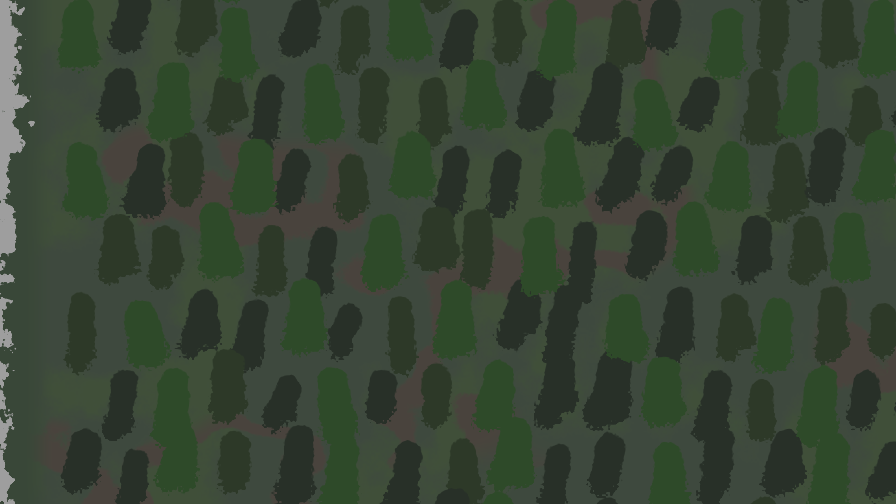
Reproduce this texture procedurally as a WebGL 2 fragment shader.

```glsl
#version 300 es
precision highp float;
// Dabbed woodland: blunt forked brush strokes in three greens, scattered on a
// jittered grid over mottled ground with earthy bands and a pale ragged border.
// Strokes are blended capsules whose edges dissolve into grain near the foot.

uniform vec2 u_resolution;
out vec4 fragColor;

const vec3 GROUND = vec3(0.245, 0.288, 0.243);
const vec3 MOSS   = vec3(0.250, 0.310, 0.225);
const vec3 EARTH  = vec3(0.288, 0.264, 0.240);
const vec3 FRINGE = vec3(0.225, 0.280, 0.220);
const vec3 PALE   = vec3(0.620, 0.620, 0.620);
const vec3 DARK   = vec3(0.155, 0.188, 0.157);
const vec3 OLIVE  = vec3(0.177, 0.224, 0.157);
const vec3 LEAF   = vec3(0.180, 0.290, 0.160);
const vec2 CELL   = vec2(0.106, 0.143);

float hash(vec2 p) {
  vec3 q = fract(vec3(p.xyx) * 0.1031);
  q += dot(q, q.yzx + 33.33);
  return fract((q.x + q.y) * q.z);
}

float noise(vec2 p) {
  vec2 i = floor(p), f = fract(p);
  f = f * f * (3.0 - 2.0 * f);
  return mix(mix(hash(i), hash(i + vec2(1, 0)), f.x),
             mix(hash(i + vec2(0, 1)), hash(i + vec2(1, 1)), f.x), f.y);
}

float fbm(vec2 p) {
  float sum = 0.0, gain = 0.5;
  for (int k = 0; k < 4; k++) {
    sum += gain * noise(p);
    p = p * 2.07 + 17.3;
    gain *= 0.5;
  }
  return sum / 0.9375;
}

float capsule(vec2 p, vec2 a, vec2 b, float radius) {
  vec2 pa = p - a, ba = b - a;
  return length(pa - ba * clamp(dot(pa, ba) / dot(ba, ba), 0.0, 1.0)) - radius;
}

float smoothMin(float a, float b, float k) {
  float h = max(k - abs(a - b), 0.0) / k;
  return min(a, b) - h * h * k * 0.25;
}

// Two strokes sharing a top; one foot may end higher than the other.
float stroke(vec2 p, float halfHeight, float radius, float splay, float lean, float lift) {
  vec2 top = vec2(lean, halfHeight - radius);
  vec2 foot = vec2(-lean, radius - halfHeight);
  float left = capsule(p, top, foot - vec2(splay, 0.0), radius);
  float right = capsule(p, top, foot + vec2(splay, lift), radius);
  return smoothMin(left, right, 0.016);
}

vec3 ground(vec2 p, float grain) {
  float mottle = fbm(p * 5.0 + 3.0);
  vec3 col = mix(GROUND, MOSS, smoothstep(0.52, 0.66, mottle + (grain - 0.5) * 0.06));
  float band = abs(fbm(p * vec2(2.0, 2.8) + 41.0) - 0.5) + (grain - 0.5) * 0.012;
  float mask = smoothstep(0.40, 0.52, noise(p * 3.4 + 8.0));
  col = mix(col, EARTH, (1.0 - smoothstep(0.030, 0.046, band)) * mask);
  return mix(FRINGE, col, smoothstep(0.05, 0.11, p.x));
}

// Pale border, widest near the top, with crumbling edges.
vec3 border(vec3 col, vec2 p, float grain) {
  float width = 0.008 + 0.036 * smoothstep(0.35, 0.95, p.y);
  width += 0.05 * (fbm(p * vec2(14.0, 9.0) + 5.0) - 0.5);
  width += 0.09 * (fbm(p * 45.0) - 0.5) + 0.016 * (grain - 0.5);
  return mix(col, PALE, smoothstep(-0.002, 0.003, width - p.x));
}

// Paints either the shaded strokes or the bright ones over col.
vec3 paintTrees(vec3 col, vec2 p, float grain, bool bright) {
  float row = floor(p.y / CELL.y);
  for (float j = 1.0; j >= -1.0; j--) {
    float y = row + j;
    float shift = 0.5 * mod(y, 2.0) + 0.3 * hash(vec2(y, 71.0));
    float column = floor(p.x / CELL.x - shift);
    float phase = floor(3.0 * hash(vec2(y + 50.0, 13.0)));
    for (float i = -1.0; i <= 1.0; i++) {
      vec2 id = vec2(column + i, y) + 20.0;
      bool isBright = mod(id.x + phase, 3.0) < 0.5;
      if (isBright != bright) continue;
      float a = hash(id), b = hash(id + 31.7), c = hash(id + 67.1), d = hash(id + 93.4);
      vec2 center = (vec2(column + i + shift, y) + 0.5) * CELL;
      center += (vec2(a, b) - 0.5) * vec2(0.038, 0.06);
      if (center.x < 0.125) continue;
      bool olive = d < 0.40;
      float halfHeight = bright ? mix(0.064, 0.078, c) : mix(0.050, 0.080, c);
      float radius = bright ? mix(0.024, 0.029, a) : mix(0.020, 0.029, b);
      float splay = bright ? mix(0.012, 0.019, b) : mix(0.002, 0.019, a);
      float lean = (d - 0.5) * 0.014 + (bright ? 0.0 : 0.004);
      float lift = bright ? 0.008 * c : 0.034 * fract(c * 7.3);
      vec2 q = p - center;
      float dist = stroke(q, halfHeight, radius, splay, lean, lift);
      float rough = mix(0.021, 0.005, smoothstep(-0.8, 0.4, q.y / halfHeight));
      dist += (grain - 0.5) * rough + (noise(p * 55.0 + a * 9.0) - 0.5) * 0.007;
      vec3 paint = bright ? LEAF : (olive ? OLIVE : DARK);
      col = mix(col, paint, 1.0 - smoothstep(-0.0018, 0.0018, dist));
    }
  }
  return col;
}

void main() {
  vec2 p = gl_FragCoord.xy / u_resolution.y;
  float grain = mix(noise(p * 230.0), noise(p * 130.0 + 7.0), 0.35);
  vec3 col = ground(p, grain);
  col = paintTrees(col, p, grain, false);
  col = paintTrees(col, p, grain, true);
  fragColor = vec4(border(col, p, grain), 1.0);
}
```
